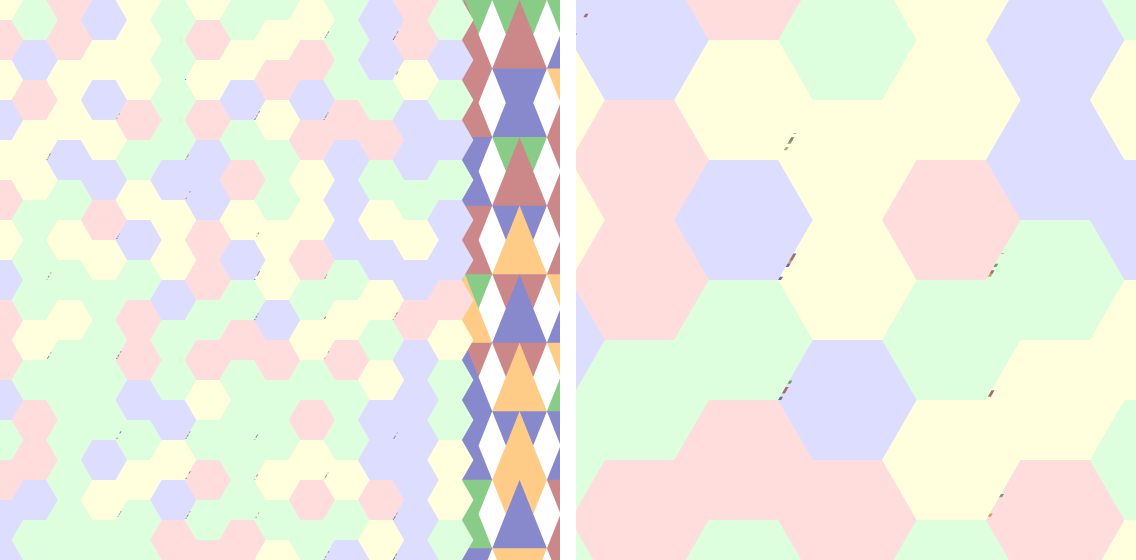
Left: the whole. Right: its middle third, enlarged.
This pattern is drawn by a WebGL 1 fragment shader. Its source:

```glsl
precision highp float;

uniform vec2 u_resolution;

float hash(vec2 p) {
  vec3 q = fract(vec3(p.xyx) * vec3(0.1031, 0.1030, 0.0973));
  q += dot(q, q.yzx + 33.33);
  return fract((q.x + q.y) * q.z);
}

vec3 pastel(float h) {
  if (h < 0.32) return vec3(0.867, 1.0, 0.867);
  if (h < 0.59) return vec3(0.867, 0.867, 1.0);
  if (h < 0.83) return vec3(1.0, 1.0, 0.867);
  return vec3(1.0, 0.867, 0.867);
}

vec3 deepTone(float h) {
  if (h < 0.28) return vec3(0.533, 0.533, 0.8);
  if (h < 0.54) return vec3(0.8, 0.533, 0.533);
  if (h < 0.80) return vec3(0.533, 0.8, 0.533);
  return vec3(1.0, 0.8, 0.533);
}

// Each cell has an upright triangle over a hanging one, on white
vec3 triangles(vec2 uv) {
  vec2 q = vec2(uv.x / 0.09766, (1.0 - uv.y) / 0.1224);
  vec2 cell = floor(q);
  vec2 f = fract(q);
  float side = 2.0 * abs(f.x - 0.5);
  if (side < f.y) return deepTone(hash(cell + 17.0));
  if (side < 1.0 - f.y) return deepTone(hash(cell + 71.0));
  return vec3(1.0);
}

vec3 scene(vec2 uv) {
  // Flat-topped hexagons, 14 rows high
  vec2 p = uv * 14.0;
  float firstColumn = floor(p.x / 0.866025);
  float column = 0.0;
  vec2 offset = vec2(10.0);
  for (int i = 0; i < 2; i++) {
    float c = firstColumn + float(i);
    float shift = 0.5 * mod(c, 2.0);
    vec2 centre = vec2(c * 0.866025, floor(p.y - shift + 0.5) + shift);
    vec2 d = p - centre;
    if (dot(d, d) < dot(offset, offset)) {
      offset = d;
      column = c;
    }
  }

  // The last hexagon column gives the triangle strip its jagged border
  if (column > 13.5) return triangles(uv);

  vec2 tile = vec2(column, floor(p.y - offset.y + 0.25));

  // Sparse dark specks along the upper left edge of some tiles
  float edge = 0.5 + 0.866025 * offset.x - 0.5 * offset.y;
  float dotIndex = floor(offset.y / 0.027);
  bool wornTile = mod(column, 2.0) < 0.5 && hash(tile + 43.0) > 0.6;
  bool onEdge = edge < 0.022 && offset.y > 0.0 && offset.y < 0.22;
  float speck = hash(tile * 7.0 + dotIndex);
  if (wornTile && onEdge && speck > 0.55) return 0.8 * deepTone(fract(speck * 9.0));

  return pastel(hash(tile + 5.0));
}

void main() {
  // Average a 4 by 4 grid of samples to smooth every edge
  vec3 sum = vec3(0.0);
  for (int j = 0; j < 4; j++) {
    for (int i = 0; i < 4; i++) {
      vec2 jitter = (vec2(float(i), float(j)) - 1.5) / 4.0;
      sum += scene((gl_FragCoord.xy + jitter) / u_resolution);
    }
  }
  gl_FragColor = vec4(sum / 16.0, 1.0);
}
```
